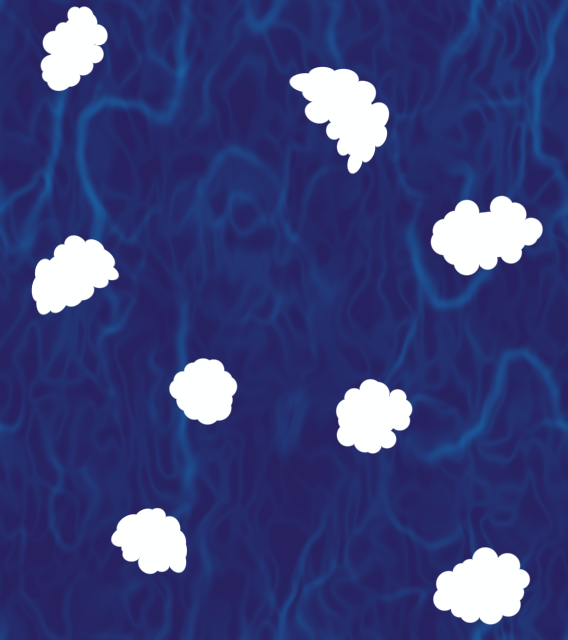
A Shadertoy shader for this texture:

```glsl
// Lumpy white clouds scattered over a deep indigo field with streaks and wavy blue veins; tiles seamlessly.

#define CLOUD_GRID vec2(2.0, 4.0)   // clouds across and up
#define LUMPS 12                    // round lumps on each cloud rim
#define LUMP_RADIUS 0.0165
#define CLOUD_SOFTNESS 0.0014
#define VEIN_WIDTH 0.0075
#define VEIN_STRENGTH 0.58
#define STREAK_STRENGTH 0.23
#define WARP 0.034
#define INDIGO vec3(0.152, 0.128, 0.378)
#define VEIN_BLUE vec3(0.098, 0.365, 0.625)
#define CLOUD_WHITE vec3(0.995, 1.0, 1.0)

vec2 hash22(vec2 p) {
    vec3 q = fract(p.xyx * vec3(0.1031, 0.1030, 0.0973));
    q += dot(q, q.yzx + 33.33);
    return fract((q.xx + q.yz) * q.zy);
}

// Gradient at a lattice corner, wrapped to the number of cells
vec2 cornerGradient(vec2 corner, vec2 cells, float seed) {
    corner -= cells * floor((corner + 0.5) / cells);
    return hash22(corner + seed * 17.0 + 3.0) * 2.0 - 1.0;
}

// Gradient noise that repeats over the unit square
float noise(vec2 uv, vec2 cells, float seed) {
    vec2 p = uv * cells, i = floor(p), f = p - i;
    vec2 s = f * f * f * (f * (f * 6.0 - 15.0) + 10.0);
    vec2 o = vec2(1.0, 0.0);
    float a = dot(cornerGradient(i, cells, seed), f);
    float b = dot(cornerGradient(i + o.xy, cells, seed), f - o.xy);
    float c = dot(cornerGradient(i + o.yx, cells, seed), f - o.yx);
    float d = dot(cornerGradient(i + o.xx, cells, seed), f - o.xx);
    return 1.3 * mix(mix(a, b, s.x), mix(c, d, s.x), s.y);
}

vec2 warp(vec2 uv) {
    vec2 coarse = vec2(noise(uv, vec2(9.0, 8.0), 1.0), noise(uv, vec2(9.0, 8.0), 2.0));
    vec2 fine = vec2(noise(uv, vec2(23.0, 20.0), 3.0), noise(uv, vec2(23.0, 20.0), 4.0));
    return uv + WARP * (coarse + 0.4 * fine);
}

// Even-width lines along the zero contours of warped noise
float veins(vec2 uv, vec2 cells, float seed, float width, float aspect) {
    float e = 0.002;
    float n = noise(warp(uv), cells, seed);
    float nx = noise(warp(uv + vec2(e / aspect, 0.0)), cells, seed);
    float ny = noise(warp(uv + vec2(0.0, e)), cells, seed);
    float dist = abs(n) / (length(vec2(nx, ny) - n) / e + 1.0);
    return exp(-dist * dist / (width * width));
}

// Signed distance to one cloud: a bent capsule ringed with lumps
float cloud(vec2 q, vec2 id) {
    vec2 shape = hash22(id + 41.3), pose = hash22(id + 87.1);
    float angle = (pose.x - 0.5) * 2.4;
    q = mat2(cos(angle), -sin(angle), sin(angle), cos(angle)) * q;
    q.y += (pose.y - 0.5) * 9.0 * q.x * q.x;
    float halfWidth = mix(0.027, 0.039, shape.y);
    float halfLength = halfWidth + mix(0.004, 0.036, shape.x);
    vec2 core = vec2(max(abs(q.x) - halfLength + halfWidth, 0.0), q.y);
    float d = length(core) - halfWidth * 0.97;
    for (int k = 0; k < LUMPS; k++) {
        vec2 h = hash22(id * 13.0 + float(k) * 7.7 + 5.0);
        float turn = 6.28319 * (float(k) + 0.6 * h.x) / float(LUMPS);
        vec2 lump = vec2(halfLength * cos(turn), halfWidth * sin(turn)) * mix(0.88, 1.18, h.y);
        d = min(d, length(q - lump) - LUMP_RADIUS * mix(0.8, 1.25, fract(h.x * 9.0)));
    }
    return d;
}

// Nearest of all clouds, with offsets wrapped round the tile
float clouds(vec2 uv, float aspect) {
    float d = 1.0;
    for (float y = 0.0; y < CLOUD_GRID.y; y++) {
        for (float x = 0.0; x < CLOUD_GRID.x; x++) {
            vec2 id = vec2(x, y);
            vec2 jitter = (hash22(id + 11.7) - 0.5) * vec2(0.55, 0.4);
            vec2 q = uv - (id + 0.5 + jitter) / CLOUD_GRID;
            q = (q - floor(q + 0.5)) * vec2(aspect, 1.0);
            if (dot(q, q) < 0.04) d = min(d, cloud(q, id));
        }
    }
    return d;
}

void mainImage(out vec4 fragColor, in vec2 fragCoord) {
    vec2 uv = fragCoord / iResolution.xy;
    float aspect = iResolution.x / iResolution.y;

    // Faint upright streaks and broad tonal drift
    vec2 bent = warp(uv);
    float streak = noise(bent, vec2(31.0, 17.0), 5.0);
    float drift = noise(uv, vec2(5.0, 4.0), 6.0);
    float tone = 0.02 + STREAK_STRENGTH * exp(-20.0 * streak * streak) * (0.8 + drift);
    tone += 0.07 * noise(bent, vec2(14.0, 9.0), 7.0) + 0.07 * drift;

    // Large and small veins fading in and out
    float largeFade = smoothstep(-0.3, 0.3, noise(uv, vec2(4.0, 3.0), 8.0));
    float smallFade = smoothstep(-0.2, 0.4, noise(uv, vec2(6.0, 5.0), 9.0));
    tone += VEIN_STRENGTH * largeFade * veins(uv, vec2(6.0, 3.0), 10.0, VEIN_WIDTH, aspect);
    tone += 0.55 * VEIN_STRENGTH * smallFade * veins(uv, vec2(11.0, 6.0), 12.0, 0.8 * VEIN_WIDTH, aspect);
    vec3 color = mix(INDIGO, VEIN_BLUE, clamp(tone, 0.0, 1.0));

    // White clouds on top
    float cover = 1.0 - smoothstep(-CLOUD_SOFTNESS, CLOUD_SOFTNESS, clouds(uv, aspect));
    fragColor = vec4(mix(color, CLOUD_WHITE, cover), 1.0);
}
```
